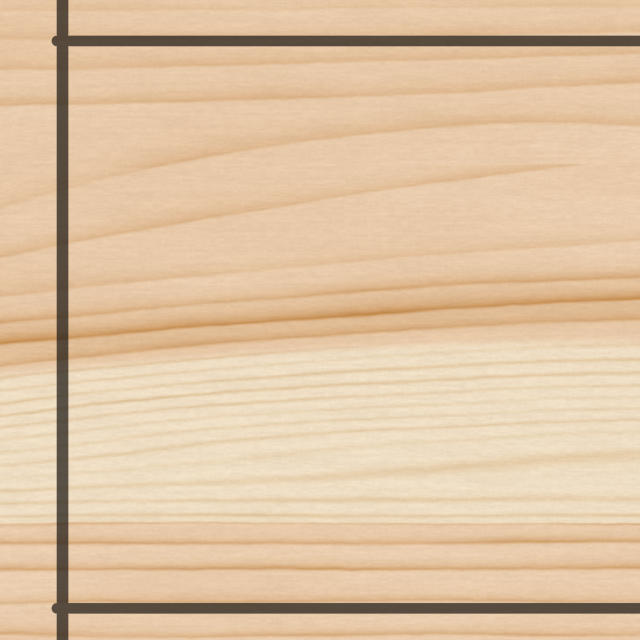
This texture is drawn by a Shadertoy shader. Its source:

```glsl
// Pale pine board with sweeping amber grain, a cream sapwood band and dark ruled lines.
// Growth rings are quadratic curves with a crisp lower edge and a soft upper fade;
// stretched value noise adds fibres, and capsule distances draw the translucent rules.

float hash(vec2 p) {
    vec3 q = fract(vec3(p.xyx) * 0.1031);
    q += dot(q, q.yzx + 33.33);
    return fract((q.x + q.y) * q.z);
}

float noise(vec2 p) {
    vec2 i = floor(p), f = fract(p);
    f = f * f * (3.0 - 2.0 * f);
    return mix(mix(hash(i), hash(i + vec2(1, 0)), f.x),
               mix(hash(i + vec2(0, 1)), hash(i + vec2(1, 1)), f.x), f.y);
}

// Height of the parabola through k.x, k.y, k.z at x = 0, 0.5, 1.
float curve(vec3 k, float x) {
    float bend = 2.0 * (k.x - 2.0 * k.y + k.z);
    return k.x + x * (k.z - k.x - bend) + bend * x * x;
}

// Ring darkness: sharp below the ring, slowly fading above it.
float ring(float d, float fade) {
    return d < 0.0 ? exp(-d * d / 0.000012) : exp(-d / fade);
}

float segment(vec2 p, vec2 a, vec2 b) {
    vec2 ab = b - a;
    return length(p - a - ab * clamp(dot(p - a, ab) / dot(ab, ab), 0.0, 1.0));
}

// Wide rings of the upper heartwood: left, middle, right height and strength.
float upperRings(vec2 p) {
    vec4 rings[10] = vec4[10](
        vec4(0.985, 0.988, 0.992, 0.20), vec4(0.941, 0.945, 0.954, 0.28),
        vec4(0.893, 0.905, 0.919, 0.36), vec4(0.837, 0.850, 0.872, 0.44),
        vec4(0.677, 0.785, 0.807, 0.38), vec4(0.599, 0.690, 0.755, 0.40),
        vec4(0.538, 0.589, 0.626, 0.28), vec4(0.495, 0.542, 0.568, 0.48),
        vec4(0.464, 0.506, 0.534, 0.85), vec4(0.430, 0.478, 0.501, 0.52));
    float stain = 0.0;
    for (int i = 0; i < 10; i++) {
        float d = p.y - curve(rings[i].xyz, p.x);
        float strength = rings[i].w * (0.75 + 0.5 * noise(vec2(p.x * 7.0, float(i) * 5.3)));
        // A flat seam cuts two of the rings into wedges.
        if (i == 4) strength *= mix(0.5, 1.0, smoothstep(0.735, 0.741, p.y));
        if (i == 5) strength *= smoothstep(0.745, 0.741, p.y);
        stain += strength * ring(d, i < 7 ? 0.014 : 0.009);
    }
    return stain;
}

// Nearly level rings of the lower heartwood: height and strength.
float lowerRings(vec2 p) {
    vec2 rings[5] = vec2[5](vec2(0.183, 0.42), vec2(0.153, 0.75), vec2(0.112, 0.75),
                            vec2(0.062, 0.48), vec2(0.008, 0.60));
    float stain = 0.0;
    for (int i = 0; i < 5; i++) {
        float wave = 0.004 * (noise(vec2(p.x * 3.0, float(i) * 9.0)) - 0.5);
        float strength = rings[i].y * (0.65 + 0.6 * noise(vec2(p.x * 6.0, float(i) * 4.7)));
        stain += strength * ring(p.y - rings[i].x - wave, 0.006);
    }
    return stain;
}

// Thin, fanning rings of the cream sapwood.
float sapRings(vec2 p) {
    float fan = smoothstep(0.20, 0.33, p.y);
    float y = p.y - fan * 0.07 * p.x * (1.6 - 0.6 * p.x);
    float t = y * 52.0 + 0.5 * noise(vec2(p.x * 3.0, y * 12.0));
    float d = abs(fract(t) - 0.5);
    float strength = 0.12 + 0.35 * hash(vec2(floor(t), 7.0));
    return strength * exp(-d * d * 45.0) * (0.6 + 0.6 * noise(vec2(p.x * 5.0, floor(t))));
}

vec3 wood(vec2 p) {
    vec2 q = p + vec2(0.0, 0.004 * (noise(p * vec2(7.0, 16.0)) - 0.5)
                         + 0.0015 * (noise(p * vec2(40.0, 90.0)) - 0.5));
    float sapTop = curve(vec3(0.417, 0.456, 0.466), q.x);
    float sap = smoothstep(0.181, 0.185, q.y) * smoothstep(sapTop + 0.008, sapTop - 0.012, q.y);

    vec3 heartwood = mix(vec3(0.905, 0.780, 0.650), vec3(0.920, 0.810, 0.690),
                         noise(p * vec2(3.0, 14.0)));
    vec3 col = mix(heartwood, vec3(0.935, 0.870, 0.765), sap);

    // Warm shade gathers around the densest rings.
    float dense = (p.y - curve(vec3(0.460, 0.505, 0.532), p.x)) / 0.04;
    float stain = 0.24 * exp(-dense * dense) * (1.0 - sap);
    stain += (upperRings(q) + lowerRings(q)) * (1.0 - 0.75 * sap) + sapRings(q) * sap;
    col *= mix(vec3(1.0), vec3(0.87, 0.74, 0.55), min(stain, 1.25));

    // Long fibres, short pores and fine speckle.
    float fibre = noise(q * vec2(14.0, 230.0)) - 0.5;
    float pore = noise(p * vec2(90.0, 380.0)) - 0.5;
    float speckle = noise(p * 400.0 + 31.0) - 0.5;
    return col * (1.0 + vec3(0.8, 1.0, 1.25) * (0.025 * fibre + 0.03 * pore + 0.025 * speckle));
}

void mainImage(out vec4 fragColor, in vec2 fragCoord) {
    vec2 p = fragCoord / iResolution.xy;
    float aa = 0.75 / iResolution.y;
    vec3 col = wood(p);

    // One upright and two round-ended level rules.
    float d = abs(p.x - 0.0977) - 0.0091;
    d = min(d, segment(p, vec2(0.089, 0.936), vec2(1.1, 0.936)) - 0.0083);
    d = min(d, segment(p, vec2(0.089, 0.0495), vec2(1.1, 0.0495)) - 0.0083);
    col = mix(col, vec3(0.12, 0.10, 0.08), 0.72 * smoothstep(aa, -aa, d));

    fragColor = vec4(col, 1.0);
}
```
